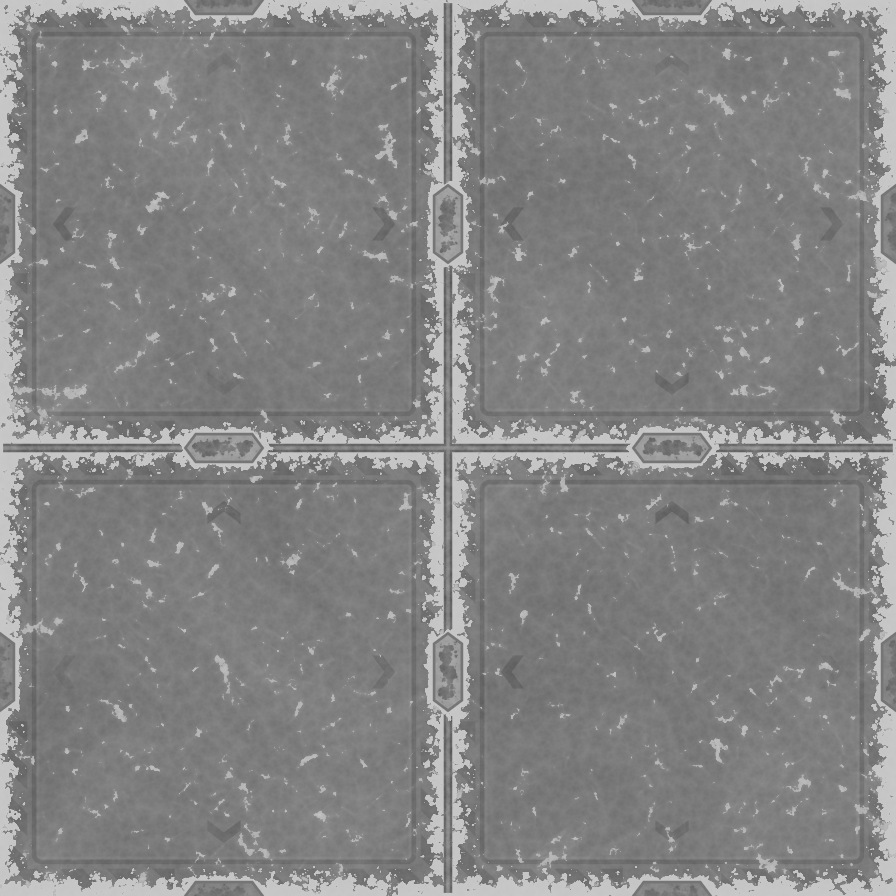
Reproduce this texture map procedurally as a Shadertoy shader.

```glsl
// Two by two worn metal panels: grey paint with a ragged edge over a pale border,
// an inset frame, hazard stripes, chevrons, and hexagonal clasps on grooved seams.
// Each panel is folded onto one side; cellular noise and random streaks wear it.

float hash(vec2 p) {
    vec3 q = fract(vec3(p.xyx) * 0.1031);
    q += dot(q, q.yzx + 33.33);
    return fract((q.x + q.y) * q.z);
}

vec2 hash2(vec2 p) {
    return vec2(hash(p), hash(p + 71.7));
}

// Distance to the nearest scattered point
float cells(vec2 p) {
    vec2 base = floor(p);
    float nearest = 2.0;
    for (int y = -1; y <= 1; y++)
    for (int x = -1; x <= 1; x++) {
        vec2 cell = base + vec2(x, y);
        nearest = min(nearest, length(p - cell - hash2(cell)));
    }
    return nearest;
}

// Fine cellular grain, centred near zero
float grainNoise(vec2 p) {
    mat2 turn = mat2(0.8, 0.6, -0.6, 0.8);
    float sum = 0.0, weight = 0.5;
    for (int i = 0; i < 3; i++) {
        sum += weight * (cells(p) - 0.47);
        p = turn * p * 2.1 + 19.3;
        weight *= 0.65;
    }
    return sum;
}

// Soft clouds from layered, warped sines
float clouds(vec2 p) {
    mat2 turn = mat2(0.8, 0.6, -0.6, 0.8);
    float sum = 0.0, weight = 0.5;
    for (int i = 0; i < 6; i++) {
        p += 0.7 * sin(p.yx * 1.3 + float(i) * 1.7);
        sum += weight * sin(p.x) * sin(p.y + 0.8);
        p = turn * p * 1.8 + 3.1;
        weight *= 0.72;
    }
    return sum;
}

// Randomly turned short streaks: positive inside, in cell units
float streaks(vec2 p) {
    vec2 base = floor(p);
    float best = -1.0;
    for (int y = -1; y <= 1; y++)
    for (int x = -1; x <= 1; x++) {
        vec2 cell = base + vec2(x, y);
        float angle = 6.283 * hash(cell + 13.1);
        vec2 dir = vec2(cos(angle), sin(angle));
        vec2 d = p - cell - hash2(cell + 5.3);
        float reach = 0.08 + 0.36 * hash(cell + 29.9);
        d -= dir * clamp(dot(d, dir), -reach, reach);
        best = max(best, mix(-0.16, 0.07, hash(cell + 47.2)) - length(d));
    }
    return best;
}

void mainImage(out vec4 fragColor, in vec2 fragCoord) {
    vec2 p = 2.0 * fragCoord / iResolution.xy;
    float px = 2.0 / iResolution.y;
    vec2 f = fract(p) - 0.5;
    vec2 a = abs(f);

    // Fold to one side: distance from the edge and position along it
    bool upright = a.x > a.y;
    float edge = 0.5 - max(a.x, a.y);
    float along = min(a.x, a.y);
    vec2 side = upright ? vec2(sign(f.x), 0.0) : vec2(0.0, sign(f.y));

    float grain = grainNoise(p * 32.0 + 8.0);
    float cloud = clouds(p * 5.0 + 2.0);
    float shade = 0.487 + 0.032 * cloud + 0.09 * grain;

    // Hazard stripes, inset frame and chevrons
    float stripe = abs(fract((f.x + f.y) / 0.104) - 0.5) * 0.104 - 0.026;
    float band = max(max(abs(edge - 0.04) - 0.021, 0.11 - along), stripe * 0.707);
    shade -= 0.05 * clamp(0.5 - band / px, 0.0, 1.0);
    vec2 corner = a - 0.408;
    float frame = length(max(corner, 0.0)) + min(max(corner.x, corner.y), 0.0) - 0.016;
    shade -= 0.055 * clamp(0.5 - (abs(frame) - 0.005) / px, 0.0, 1.0);
    shade += 0.022 * clamp(0.5 - (abs(frame + 0.009) - 0.003) / px, 0.0, 1.0);
    float chevron = max(abs(0.13 - edge + along * 0.75) - 0.012, along - 0.037);
    float fade = 0.02 + 0.06 * hash(floor(p) * 3.0 + side + 9.0);
    shade -= fade * clamp(0.5 - chevron / px, 0.0, 1.0);

    // Scuffs, chipped flecks and the ragged paint edge
    vec2 bent = p + 0.012 * sin(p.yx * 23.0) + 0.005 * sin(p.yx * 71.0);
    float wear = max(streaks(bent * 9.0), streaks(bent * 19.0 + 40.0) - 0.01);
    wear += 0.05 * cloud + 0.1 * exp(-edge / 0.025);
    shade += 0.045 * smoothstep(-0.16, 0.08, wear);
    float fleck = smoothstep(-0.03, 0.04, wear + 0.7 * grain - 0.02);
    shade = mix(shade, 0.70 + 0.2 * grain, fleck * 0.9);
    float ragged = edge - 0.027 + 0.12 * grain - 0.008 * cloud;
    float pale = 0.78 + 0.03 * grain;
    shade = mix(pale, shade, smoothstep(-0.004, 0.004, ragged));

    // Grooves along the inner seams, stopping short of the canvas border
    vec2 rim = min(p, 2.0 - p);
    float seam = min(abs(p.x - 1.0), abs(p.y - 1.0));
    float groove = max(seam - 0.0095, 0.007 - min(rim.x, rim.y));
    float grooveShade = mix(0.53, 0.41, smoothstep(0.002, 0.006, seam)) + 0.2 * grain;
    shade = mix(shade, grooveShade, clamp(0.5 - groove / px, 0.0, 1.0));

    // Hexagonal clasps at the middle of every side
    float clasp = max(edge - 0.034, (along + edge * 0.75 - 0.09) * 0.8);
    float halo = clasp - 0.009 + 0.03 * grain;
    shade = mix(shade, pale, clamp(0.5 - halo / px, 0.0, 1.0));
    shade = mix(shade, 0.46, clamp(0.5 - clasp / px, 0.0, 1.0));
    float plate = min(rim.x, rim.y) < 0.1 ? 0.52 : 0.62;
    plate += 0.12 * grain;
    shade = mix(shade, plate, clamp(0.5 - (clasp + 0.006) / px, 0.0, 1.0));
    float smudge = length(vec2(max(along - 0.05, 0.0), edge)) - 0.012 + 0.04 * grain;
    shade = mix(shade, 0.47 + 0.2 * grain, smoothstep(0.003, -0.003, smudge));

    fragColor = vec4(vec3(shade), 1.0);
}
```
